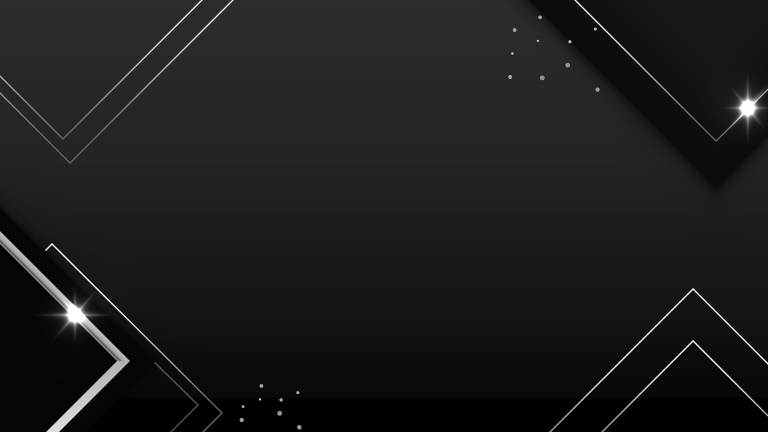
Give the GLSL for this background, as a WebGL 1 fragment shader.

```glsl
precision highp float;

uniform vec2 u_resolution;

// Size of one pixel in canvas units (the canvas is 9 units high)
float pixelSize() {
  return 9.0 / u_resolution.y;
}

// Coverage of a shape from its signed distance, negative inside
float fill(float dist) {
  return clamp(0.5 - dist / pixelSize(), 0.0, 1.0);
}

float stroke(float dist) {
  return fill(abs(dist) - 0.014);
}

// Signed distance to a right-angled wedge opening along +y from the origin
float wedge(vec2 d) {
  return (abs(d.x) - d.y) * 0.7071;
}

float segment(vec2 p, vec2 a, vec2 b) {
  vec2 ab = b - a;
  float t = clamp(dot(p - a, ab) / dot(ab, ab), 0.0, 1.0);
  return length(p - a - ab * t);
}

float ray(vec2 d, float angle, float reach) {
  float c = cos(angle), s = sin(angle);
  vec2 q = abs(vec2(c * d.x + s * d.y, c * d.y - s * d.x));
  float taper = max(1.0 - q.x / reach, 0.0);
  return taper * taper * exp(-q.y * 22.0 / (taper + 0.1));
}

// Bright core, soft halo and four crossed rays
float sparkle(vec2 d, vec2 reach) {
  float r = length(d);
  float light = 1.3 * exp(-r * r * 60.0) + 0.3 * exp(-r * 4.5);
  light += 0.8 * ray(d, 0.0, reach.x) + 0.8 * ray(d, 1.571, reach.y);
  light += 0.7 * ray(d, 0.85, 0.85) + 0.6 * ray(d, 2.25, 0.7);
  return light;
}

// Dots spread evenly over a box by a low-discrepancy sequence
float scatter(vec2 p, vec2 corner, vec2 size, float count) {
  float light = 0.0;
  for (int i = 0; i < 10; i++) {
    float n = float(i);
    vec2 center = corner + size * fract(vec2(0.3, 0.6) + n * vec2(0.7549, 0.5698));
    float radius = mix(0.025, 0.055, fract(n * 0.618));
    float dot = fill(length(p - center) - radius) * step(n + 0.5, count);
    light = max(light, dot * mix(0.75, 0.55, fract(n * 0.618)));
  }
  return light;
}

void main() {
  vec2 p = gl_FragCoord.xy / pixelSize() * 81.0 / (u_resolution.y * u_resolution.y);
  vec3 white = vec3(1.0);

  // Backdrop gradient with a black strip at the foot
  vec3 color = mix(vec3(0.04, 0.037, 0.038), vec3(0.088, 0.087, 0.087), smoothstep(0.7, 3.0, p.y));
  color = mix(color, vec3(0.145, 0.138, 0.138), smoothstep(2.6, 6.0, p.y));
  color = mix(color, vec3(0.175, 0.168, 0.174), smoothstep(5.8, 9.0, p.y));
  color += vec3(0.006, 0.002, -0.003) * exp(-pow((p.y - 6.25) * 2.5, 2.0));
  color *= smoothstep(0.66, 0.76, p.y);

  // Upper left chevrons, fading towards their tips
  float fade = mix(0.3, 0.95, smoothstep(5.8, 9.0, p.y));
  float chevrons = max(stroke(wedge(p - vec2(1.458, 5.604))), stroke(wedge(p - vec2(1.3125, 6.104))));
  color = mix(color, white, chevrons * fade);

  // Upper right panel with shadow and trim
  float panel = wedge(p - vec2(14.92, 5.125));
  color *= 1.0 - 0.75 * exp(-max(panel, 0.0) * 7.0);
  vec3 panelColor = mix(vec3(0.045), vec3(0.095, 0.094, 0.095), smoothstep(0.0, 2.2, -panel));
  color = mix(color, panelColor, fill(panel));
  float trim = stroke(wedge(p - vec2(14.92, 6.06)));
  color = mix(color, white, trim * mix(0.35, 0.95, smoothstep(6.0, 8.6, p.y)));

  // Lower right chevrons
  for (int i = 0; i < 2; i++) {
    vec2 peak = vec2(14.44, 2.98 - 1.083 * float(i));
    float chevron = wedge((p - peak) * vec2(1.0, -1.0));
    color *= 1.0 - 0.1 * fill(chevron);
    color = mix(color, white, stroke(chevron) * mix(0.65, 1.0, smoothstep(0.0, 1.5, p.y)));
  }

  // Lower left panel
  float corner = wedge((vec2(3.23, 1.458) - p).yx);
  color *= 1.0 - 0.35 * exp(-max(corner, 0.0) * 5.0);
  color = mix(color, vec3(0.02, 0.021, 0.023), smoothstep(0.06, -0.06, corner));

  // Silver band with a darker groove on its upper arm
  vec2 bandTip = vec2(2.708, 1.479);
  float band = wedge((bandTip - p).yx);
  float upper = smoothstep(-0.02, 0.02, p.y - bandTip.y);
  float shine = mix(0.87 - 0.12 * p.y, 0.6, upper);
  shine += upper * (0.12 * smoothstep(-0.19, 0.0, band) - 0.25 * exp(-pow((band + 0.145) * 35.0, 2.0)));
  color = mix(color, vec3(shine, shine, shine + 0.01), fill(abs(band + 0.095) - 0.095));

  // Hooked thin outlines beside the panel
  vec2 bend = vec2(1.083, 3.917);
  vec2 outerTip = vec2(4.625, 0.396);
  float outline = min(segment(p, vec2(0.958, 3.79), bend), segment(p, bend, outerTip));
  outline = min(outline, segment(p, outerTip, vec2(4.229, 0.0)));
  color = mix(color, white, stroke(outline) * mix(0.4, 1.0, smoothstep(0.3, 3.0, p.y)));
  vec2 innerTip = vec2(4.125, 0.5625);
  float inner = min(segment(p, vec2(3.23, 1.44), innerTip), segment(p, innerTip, vec2(3.5625, 0.0)));
  color = mix(color, white, stroke(inner) * 0.33);

  // Scattered dots and sparkles
  color = max(color, vec3(scatter(p, vec2(10.5, 7.1), vec2(2.35, 1.75), 10.0)));
  color = max(color, vec3(scatter(p, vec2(4.95, 0.08), vec2(1.55, 1.0), 8.0)));
  color += sparkle(p - vec2(15.58, 6.75), vec2(0.65, 0.9));
  color += sparkle(p - vec2(1.5625, 2.4375), vec2(1.0, 0.7));

  gl_FragColor = vec4(clamp(color, 0.0, 1.0), 1.0);
}
```
